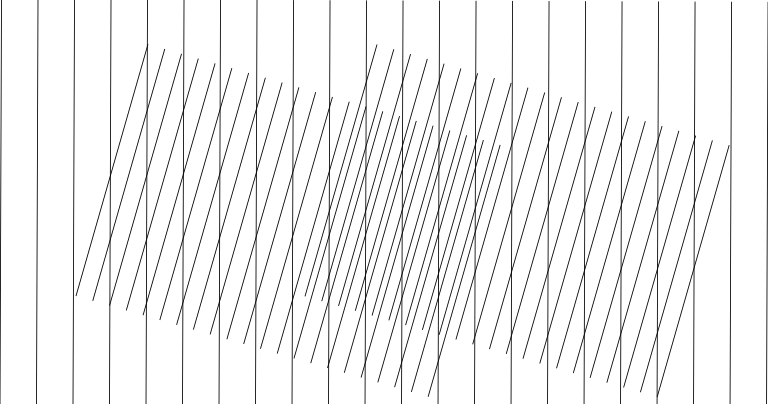
Give the GLSL for this pattern, as a Shadertoy shader.

```glsl
// Thin black line hatchings on white paper: one nearly upright ruling over the
// whole canvas and two slanted blocks that overlap in the middle.
// Each block is a rotated frame in which the nearest line is found by rounding.

// Ink coverage of a block of parallel strokes hanging from its top left corner.
// Lengths are in canvas widths; px is the size of one pixel.
float hatch(vec2 p, vec2 corner, float tilt, float gap, float count, float len, float px) {
    vec2 across = vec2(cos(tilt), -sin(tilt));
    vec2 down = vec2(-sin(tilt), -cos(tilt));
    vec2 q = vec2(dot(p - corner, across), dot(p - corner, down));

    // distance to the nearest stroke of the block
    float index = clamp(round(q.x / gap), 0.0, count - 1.0);
    float dist = abs(q.x - index * gap) / px;

    // box-filtered stroke, stays correct when thinner than a pixel
    float width = 0.00111 / px;
    float stroke = clamp(0.5 * (width + 1.0) - dist, 0.0, min(width, 1.0));

    // cut at both ends
    float ends = clamp(q.y / px + 0.5, 0.0, 1.0) * clamp((len - q.y) / px + 0.5, 0.0, 1.0);
    return stroke * ends;
}

void mainImage(out vec4 fragColor, in vec2 fragCoord) {
    float px = 1.0 / iResolution.x;
    vec2 p = fragCoord * px;

    // upright ruling
    float paper = 1.0 - hatch(p, vec2(0.00195, 0.5273), 0.0037, 0.04753, 22.0, 0.6, px);

    // two equal slanted blocks
    for (int i = 0; i < 2; i++) {
        vec2 corner = vec2(0.1927, 0.4685) + float(i) * vec2(0.2982, -0.0004);
        paper *= 1.0 - hatch(p, corner, 0.2785, 0.02271, 22.0, 0.3411, px);
    }

    fragColor = vec4(vec3(paper), 1.0);
}
```
